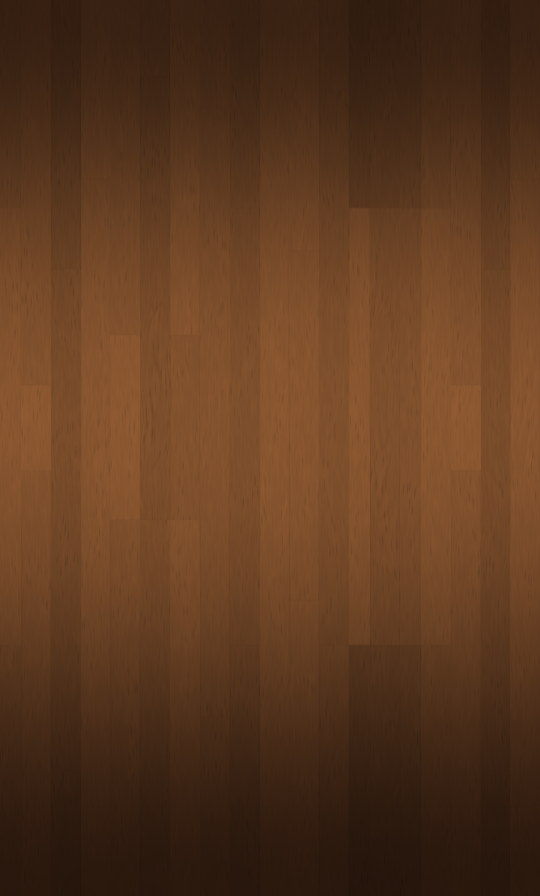
A Shadertoy shader for this texture:

```glsl
// Tall planks of brown wood with fine grain, lit in a broad band across the middle.

const vec3 LIT_WOOD = vec3(0.522, 0.328, 0.182);
const vec3 DARK_WOOD = vec3(0.160, 0.091, 0.049);
const float WIDE = 0.0552;           // plank widths, in canvas widths
const float NARROW = 0.0391;
const float FIRST_EDGE = 0.039;
const int COLUMNS = 15;              // columns before the floor repeats
const float PERIOD = 13.0 * WIDE + 2.0 * NARROW;
const float LIGHT_HEIGHT = 0.54;     // centre of the lit band
const float TOP_LIGHT = 0.17;        // light left at the top and bottom edges
const float BOTTOM_LIGHT = 0.02;
const float SEAM_WIDTH = 0.0012;
const float SEAM_DEPTH = 0.055;
const float JOINT_DEPTH = 0.02;
const float FIBRE_DEPTH = 0.06;
const float FLECK_DEPTH = 0.09;
const float FIGURE_DEPTH = 0.045;

// Upper and lower end joint of the middle board, as depth from the top
const vec2 JOINTS[COLUMNS] = vec2[](
    vec2(0.430, 0.525), vec2(0.300, 0.860), vec2(0.200, 0.900),
    vec2(0.374, 0.580), vec2(0.085, 0.580), vec2(0.374, 0.580),
    vec2(0.120, 0.800), vec2(0.232, 0.720), vec2(0.150, 0.900),
    vec2(0.280, 0.670), vec2(0.100, 0.720), vec2(0.232, 0.720),
    vec2(0.232, 0.720), vec2(0.232, 0.720), vec2(0.232, 0.720));

// Tone of the middle board and of the boards beyond its joints
const vec2 TONES[COLUMNS] = vec2[](
    vec2(1.04, 0.99), vec2(0.91, 0.90), vec2(1.01, 1.01),
    vec2(1.04, 0.99), vec2(0.93, 0.95), vec2(0.97, 1.02),
    vec2(0.98, 0.98), vec2(0.94, 0.93), vec2(1.02, 1.01),
    vec2(1.01, 1.02), vec2(0.95, 0.96), vec2(1.02, 0.85),
    vec2(0.94, 0.87), vec2(0.95, 0.89), vec2(1.02, 0.97));

float hash(vec2 p) {
    p = fract(p * vec2(0.1031, 0.1137));
    p += dot(p, p.yx + 33.33);
    return fract((p.x + p.y) * p.x * 17.0);
}

// Distance to the nearest scattered point
float cellular(vec2 p) {
    vec2 cell = floor(p), f = fract(p);
    float nearest = 1.0;
    for (int j = -1; j <= 1; j++)
        for (int i = -1; i <= 1; i++) {
            vec2 o = vec2(i, j), c = cell + o;
            vec2 point = o + vec2(hash(c + 7.0), hash(c + 53.0));
            nearest = min(nearest, length(point - f));
        }
    return nearest;
}

// Dark line that fades over at least one pixel
float seam(float d, float pixel) {
    return 1.0 - smoothstep(0.0, SEAM_WIDTH + pixel, abs(d));
}

// Fibres, blotches, short flecks and broken growth rings
float grain(vec2 p, float across, float seed, float figure) {
    float wander = 0.004 * sin(p.y * 9.0 + seed) + 0.002 * sin(p.y * 23.0 + seed * 2.3);
    vec2 q = vec2(p.x + wander, p.y);
    float fine = cellular(q * vec2(240.0, 26.0) + seed) - 0.45;
    float blotch = cellular(q * vec2(38.0, 8.0) + seed) - 0.45;
    float fleck = 1.0 - smoothstep(0.05, 0.30, cellular(q * vec2(125.0, 19.0) + seed + 40.0));
    float patches = smoothstep(-0.2, 0.3, blotch);

    // Uneven spacing and gaps keep the rings from looking drawn
    float ringHeight = p.y - 0.91 - 0.04 * sin(seed * 3.7);
    float radius = length(vec2(across + wander * 2.0, ringHeight * 0.12));
    radius += 0.0016 * sin(p.y * 57.0 + seed) + 0.003 * blotch;
    float rings = sin(radius * 800.0 + 2.0 * sin(radius * 210.0 + seed));
    rings = smoothstep(0.1, 1.0, rings) * (0.3 + patches) - 0.2;
    rings *= figure * exp(-14.0 * ringHeight * ringHeight);
    return FIBRE_DEPTH * (fine + 0.7 * blotch)
         - FLECK_DEPTH * (fleck * patches - 0.1) - FIGURE_DEPTH * rings;
}

void mainImage(out vec4 fragColor, in vec2 fragCoord) {
    vec2 uv = fragCoord / iResolution.xy;
    vec2 p = fragCoord / iResolution.x;
    float pixel = 1.0 / iResolution.x;
    float aspect = iResolution.y / iResolution.x;

    // Find the column and the place across it
    float x = fract((p.x - FIRST_EDGE) / PERIOD) * PERIOD;
    float width = WIDE;
    int column = 0;
    for (int i = 0; i < COLUMNS; i++) {
        width = (i == 11 || i == 13) ? NARROW : WIDE;
        column = i;
        if (x < width || i == COLUMNS - 1) break;
        x -= width;
    }

    // Choose the board and its tone
    float depth = 1.0 - uv.y;
    vec2 joint = (depth - JOINTS[column]) * aspect;
    float inside = smoothstep(-pixel, pixel, joint.x) * smoothstep(-pixel, pixel, -joint.y);
    float tone = mix(TONES[column].y, TONES[column].x, inside);
    float board = depth < JOINTS[column].x ? 0.0 : depth < JOINTS[column].y ? 1.0 : 2.0;
    float seed = float(column) * 3.1 + board * 11.7 + 2.0;

    // Wood surface; seams differ in strength
    float figure = (column == 4 || column == 12) ? 1.0 : 0.5 * hash(vec2(seed, 3.0));
    tone += grain(p, x - 0.5 * width, seed, figure);
    float seamDepth = SEAM_DEPTH * (0.3 + 0.7 * sin(p.y * 4.0 + float(column) * 2.0));
    tone *= 1.0 - max(seamDepth, 0.0) * seam(min(x, width - x), pixel);
    tone *= 1.0 - JOINT_DEPTH * max(seam(joint.x, pixel), seam(joint.y, pixel));

    // Light falls off towards top and bottom
    bool upper = uv.y > LIGHT_HEIGHT;
    float away = abs(uv.y - LIGHT_HEIGHT) / (upper ? 1.0 - LIGHT_HEIGHT : LIGHT_HEIGHT);
    float light = 0.5 + 0.5 * cos(3.14159 * pow(away, 1.2));
    light = mix(upper ? TOP_LIGHT : BOTTOM_LIGHT, 1.0, light);
    light *= 1.0 - 0.2 * pow(abs(uv.x - 0.5) * 2.0, 3.0) * away;
    fragColor = vec4(mix(DARK_WOOD, LIT_WOOD, light) * tone, 1.0);
}
```
